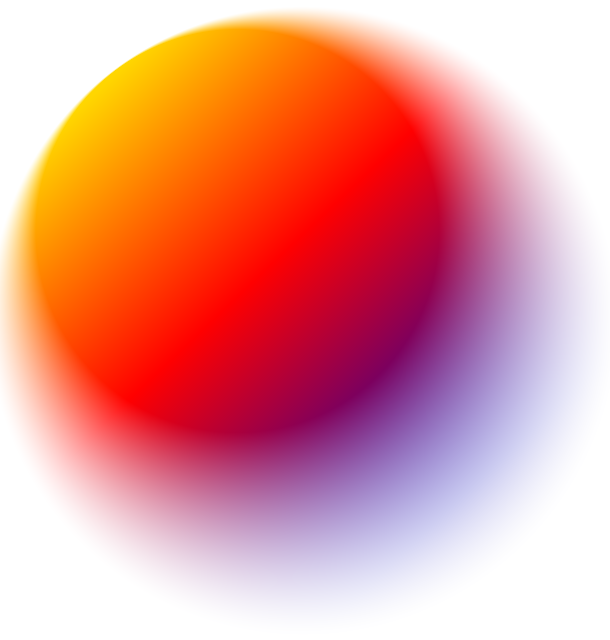
Write a WebGL 1 fragment shader that draws this background.

```glsl
precision highp float;

uniform vec2 u_resolution;

#define CORE_CENTER vec2(0.371, 0.639)
#define CORE_RADIUS 0.315
#define HALO_CENTER vec2(0.475, 0.497)
#define HALO_RADIUS 0.4935
#define HALO_FALLOFF 1.5
#define RAMP_AXIS vec2(0.69, -0.725)
#define RAMP_STOPS vec3(0.208, 0.592, 1.061)

const vec3 PAPER = vec3(1.0);
const vec3 YELLOW = vec3(1.0, 0.84, 0.0);
const vec3 RED = vec3(1.0, 0.0, 0.0);
const vec3 BLUE = vec3(0.0, 0.0, 0.72);

// Position among the circles growing from core (0) to halo rim (1).
// Solves |q - t * shift| = CORE_RADIUS + t * growth for t.
float haloPosition(vec2 p) {
  vec2 q = p - CORE_CENTER;
  vec2 shift = HALO_CENTER - CORE_CENTER;
  float growth = HALO_RADIUS - CORE_RADIUS;
  float a = dot(shift, shift) - growth * growth;
  float b = dot(q, shift) + CORE_RADIUS * growth;
  float c = dot(q, q) - CORE_RADIUS * CORE_RADIUS;
  float root = sqrt(max(b * b - a * c, 0.0));
  return clamp(c / max(b + root, 1e-5), 0.0, 1.0);
}

// Diagonal ramp measured from the top left corner.
vec3 rampColor(vec2 p) {
  float s = dot(p - vec2(0.0, 1.0), RAMP_AXIS);
  float warm = clamp((s - RAMP_STOPS.x) / (RAMP_STOPS.y - RAMP_STOPS.x), 0.0, 1.0);
  float cool = clamp((s - RAMP_STOPS.y) / (RAMP_STOPS.z - RAMP_STOPS.y), 0.0, 1.0);
  return mix(mix(YELLOW, RED, warm), BLUE, cool);
}

void main() {
  vec2 p = gl_FragCoord.xy / u_resolution.y;
  float opacity = pow(1.0 - haloPosition(p), HALO_FALLOFF);
  gl_FragColor = vec4(mix(PAPER, rampColor(p), opacity), 1.0);
}
```
